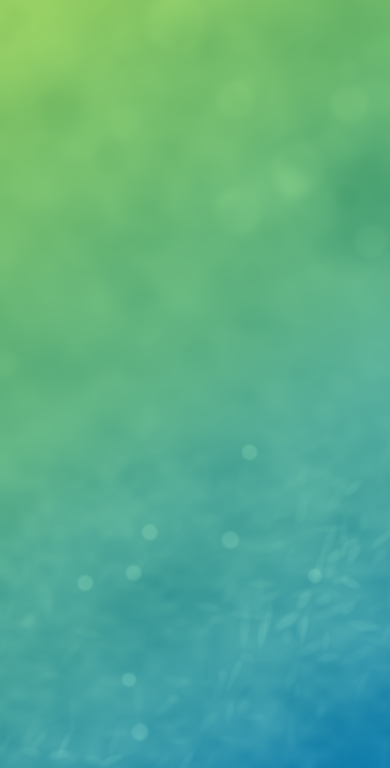
Reproduce this background procedurally as a WebGL 2 fragment shader.

```glsl
#version 300 es
precision highp float;
// Blurred meadow under a lime-to-blue diagonal wash.
// A colour ramp is shaded by broad soft blobs and mottling, then overlaid
// with hazy bokeh discs above and clumped petals and droplets below.

#define MOTTLE 0.040
#define BOKEH_GLOW 0.026
#define HAZE_GLOW 0.022
#define PETAL_GLOW 0.075
#define DROP_GLOW 0.075
#define PETAL_CELL 0.032
#define HAZE_CELL 0.060
#define SLOPE 0.55

uniform vec2 u_resolution;
out vec4 outColor;

const vec3 TINT = vec3(1.0, 0.78, 0.48);

// Centre (xy) and radii (zw) of broad patches; the last four hold petals.
const vec4 PATCHES[12] = vec4[12](
    vec4(0.49, 0.75, 0.08, 0.09), vec4(0.45, 0.96, 0.07, 0.09),
    vec4(0.25, 0.93, 0.09, 0.04), vec4(0.07, 0.52, 0.07, 0.04),
    vec4(0.20, 0.21, 0.13, 0.07), vec4(0.06, 0.12, 0.10, 0.06),
    vec4(0.46, 0.07, 0.08, 0.05), vec4(0.28, 0.39, 0.05, 0.03),
    vec4(0.32, 0.13, 0.08, 0.06), vec4(0.43, 0.19, 0.09, 0.06),
    vec4(0.13, 0.03, 0.11, 0.025), vec4(0.45, 0.32, 0.08, 0.07));
const float AMOUNTS[12] = float[12](
    -0.10, -0.06, -0.04, -0.045, -0.06, -0.015,
    -0.03, -0.025, 0.025, 0.025, 0.03, 0.015);

// Centre and radius of the large hazy discs.
const vec3 DISCS[6] = vec3[6](
    vec3(0.23, 0.970, 0.040), vec3(0.388, 0.780, 0.034),
    vec3(0.455, 0.864, 0.024), vec3(0.307, 0.870, 0.024),
    vec3(0.483, 0.686, 0.021), vec3(0.310, 0.725, 0.030));

// Centre and radius of the bright droplets.
const vec3 DROPS[8] = vec3[8](
    vec3(0.300, 0.297, 0.011), vec3(0.111, 0.241, 0.010),
    vec3(0.182, 0.047, 0.011), vec3(0.195, 0.307, 0.010),
    vec3(0.325, 0.411, 0.010), vec3(0.168, 0.115, 0.009),
    vec3(0.174, 0.254, 0.010), vec3(0.410, 0.250, 0.009));

float hash(vec2 p) {
    return fract(sin(dot(p, vec2(127.1, 311.7))) * 43758.5453);
}

float noise(vec2 p) {
    vec2 i = floor(p), f = fract(p);
    f = f * f * (3.0 - 2.0 * f);
    return mix(mix(hash(i), hash(i + vec2(1, 0)), f.x),
               mix(hash(i + vec2(0, 1)), hash(i + vec2(1, 1)), f.x), f.y);
}

vec3 wash(float t) {
    vec3 c = mix(vec3(0.57, 0.80, 0.38), vec3(0.46, 0.745, 0.425), smoothstep(0.0, 0.22, t));
    c = mix(c, vec3(0.395, 0.715, 0.495), smoothstep(0.17, 0.42, t));
    c = mix(c, vec3(0.315, 0.67, 0.62), smoothstep(0.37, 0.68, t));
    c = mix(c, vec3(0.235, 0.615, 0.665), smoothstep(0.65, 0.87, t));
    return mix(c, vec3(0.10, 0.52, 0.69), smoothstep(0.82, 1.0, t));
}

// Returns the summed light (x) and the petal density (y).
vec2 patches(vec2 p) {
    vec2 sum = vec2(0.0);
    for (int i = 0; i < 12; i++) {
        vec2 d = (p - PATCHES[i].xy) / PATCHES[i].zw;
        sum += exp(-dot(d, d)) * vec2(AMOUNTS[i], i < 8 ? 0.0 : 1.0);
    }
    return sum;
}

float disc(vec2 d, float r, float blur) {
    return 1.0 - smoothstep(r * (1.0 - blur), r * (1.0 + blur), length(d));
}

// Overlapping faint discs, some lighter and some darker.
float haze(vec2 p) {
    float sum = 0.0;
    for (int k = 0; k < 9; k++) {
        vec2 id = floor(p / HAZE_CELL) + vec2(k % 3, k / 3) - 1.0;
        vec2 rnd = vec2(hash(id + 31.0), hash(id + 47.0));
        float r = HAZE_CELL * mix(0.2, 0.6, hash(id + 3.0));
        sum += disc(p - (id + rnd) * HAZE_CELL, r, 0.5) * (hash(id + 8.0) - 0.5);
    }
    return 2.0 * sum;
}

// Soft slanted ellipses, one per jittered cell.
float petals(vec2 p, float seed) {
    float sum = 0.0;
    for (int k = 0; k < 9; k++) {
        vec2 id = floor(p / PETAL_CELL) + vec2(k % 3, k / 3) - 1.0 + seed;
        vec2 rnd = vec2(hash(id), hash(id + 17.3));
        vec2 d = p - (id - seed + rnd) * PETAL_CELL;
        float angle = 0.6 + 2.0 * (hash(id + 5.1) - 0.5);
        float s = sin(angle), c = cos(angle);
        d = vec2(c * d.x + s * d.y, c * d.y - s * d.x);
        d /= vec2(mix(0.010, 0.030, rnd.x), mix(0.005, 0.009, rnd.y));
        sum += (1.0 - smoothstep(0.4, 1.1, length(d))) * (hash(id + 9.7) - 0.2);
    }
    return sum;
}

void main() {
    vec2 p = gl_FragCoord.xy / u_resolution.y;
    float aspect = u_resolution.x / u_resolution.y;
    float t = (1.0 - p.y + SLOPE * p.x) / (1.0 + SLOPE * aspect);

    // Broad light and mottling.
    float ground = 1.0 - smoothstep(0.20, 0.46, p.y - 0.2 * p.x);
    vec2 patch_ = patches(p);
    float light = patch_.x + HAZE_GLOW * haze(p);
    light += MOTTLE * (noise(p * 13.0) + 0.5 * noise(p * 31.0) - 0.75);
    light += MOTTLE * (0.2 + ground) * (noise(p * vec2(50.0, 62.0)) - 0.5);

    // Bokeh discs, droplets, then petals gathered in clumps.
    for (int i = 0; i < 6; i++) light += BOKEH_GLOW * disc(p - DISCS[i].xy, DISCS[i].z, 0.3);
    for (int i = 0; i < 8; i++) light += DROP_GLOW * disc(p - DROPS[i].xy, DROPS[i].z, 0.25);
    float leaf = petals(p, 0.0) + 0.6 * petals(p + 0.013, 60.0) - 0.22;
    light += PETAL_GLOW * ground * min(0.3 + patch_.y, 1.1) * leaf;

    outColor = vec4(clamp(wash(t) + TINT * light, 0.0, 1.0), 1.0);
}
```
